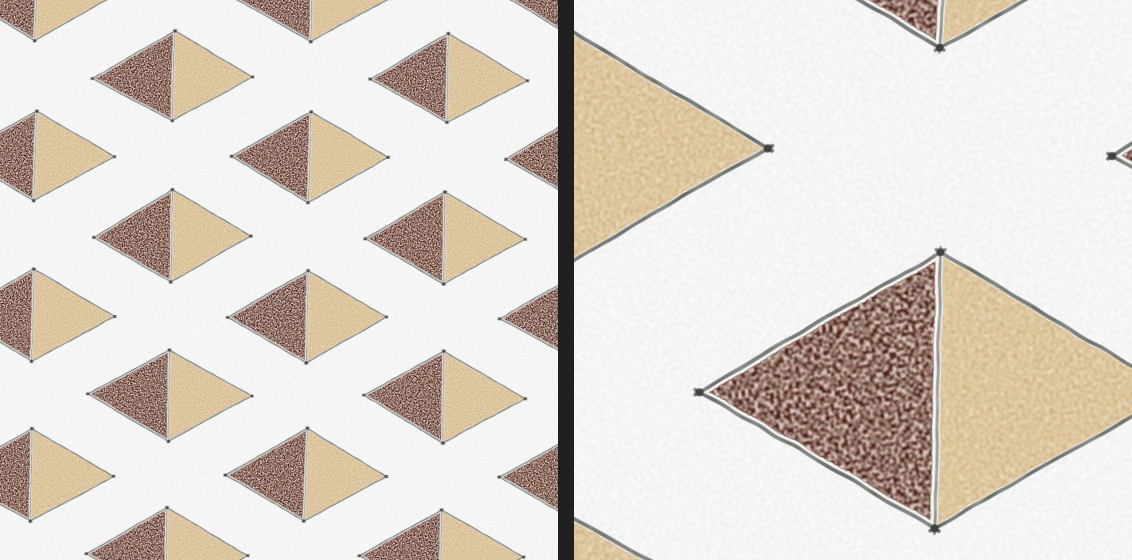
Left, the full canvas; right, a detail of the centre.
Reproduce this pattern procedurally as a Shadertoy shader.

```glsl
vec2 hash2(vec2 c) {
    vec3 a = fract(c.xyx * vec3(.1031, .1030, .0973));
    a += dot(a, a.yzx + 33.33);
    return fract((a.xx + a.yz) * a.zy);
}

float cornerSlope(vec2 cell, vec2 f, vec2 corner) {
    return dot(hash2(cell + corner) * 2. - 1., f - corner);
}

float gradientNoise(vec2 p) {
    vec2 cell = floor(p), f = p - cell;
    vec2 u = f * f * f * (f * (f * 6. - 15.) + 10.);
    return mix(mix(cornerSlope(cell, f, vec2(0, 0)), cornerSlope(cell, f, vec2(1, 0)), u.x),
               mix(cornerSlope(cell, f, vec2(0, 1)), cornerSlope(cell, f, vec2(1, 1)), u.x), u.y);
}

// Signed distance to a line, positive on its left
float leftOf(vec2 p, vec2 a, vec2 b) {
    vec2 d = normalize(b - a), r = p - a;
    return d.x * r.y - d.y * r.x;
}

// Depth inside a counterclockwise triangle
float triangleDepth(vec2 p, vec2 a, vec2 b, vec2 c) {
    return min(leftOf(p, a, b), min(leftOf(p, b, c), leftOf(p, c, a)));
}

// Distance to a pen stroke that slightly overshoots its ends
float strokeDistance(vec2 p, vec2 a, vec2 b) {
    vec2 d = b - a;
    return length(p - a - d * clamp(dot(p - a, d) / dot(d, d), -.018, 1.018));
}

vec2 cornerJitter(vec2 id, float corner) {
    return (hash2(id * 7. + corner * 3.7 + 90.) - .5) * vec2(.008, .006);
}

void mainImage(out vec4 fragColor, in vec2 fragCoord) {
    vec2 p = fragCoord / iResolution.y;
    float px = 1. / iResolution.y;

    // Fine speckle, with a separate shift in each channel
    vec2 g = mat2(.83, .56, -.56, .83) * p * 350. + 500.;
    float grain = gradientNoise(g);
    vec3 tint = vec3(gradientNoise(g + 71.3), gradientNoise(g + 163.7), gradientNoise(g + 257.1));

    vec3 paper = vec3(.962, .962, .96) + .035 * grain + .03 * tint;
    vec3 brown = mix(vec3(.32, .16, .12), vec3(.83, .75, .71), clamp(.5 + 1.3 * grain, 0., 1.)) + .07 * tint;
    vec3 tan_ = vec3(.867, .775, .62) + vec3(.09, .12, .17) * grain + .06 * tint;
    vec3 color = paper;

    // Hand wobble and the slight lean of the whole grid
    vec2 q = p - vec2(.552, .72);
    q += .002 * vec2(gradientNoise(p * 11. + 40.), gradientNoise(p * 11. + 80.));
    q += .0011 * vec2(gradientNoise(p * 55. + 20.), gradientNoise(p * 55. + 60.));
    q = vec2(q.x - .012 * q.y, q.y + .005 * q.x);
    float growth = 1. - .045 * q.y;

    // Two interleaved lattices of diamonds
    vec2 pitch = vec2(.4896, .2846);
    for (int i = 0; i < 2; i++) {
        vec2 s = q / pitch - .5 * float(i);
        vec2 id = round(s);
        vec2 d = (s - id) * pitch;
        id += 20. + 40. * float(i);

        vec2 left = vec2(-.1405, -.001) * growth + cornerJitter(id, 0.);
        vec2 bottom = vec2(-.001, -.0805) * growth + cornerJitter(id, 1.) * .6;
        vec2 right = vec2(.1415, -.001) * growth + cornerJitter(id, 2.);
        vec2 top = vec2(.001, .0805) * growth + cornerJitter(id, 3.) * .6;

        // Fills stop short of the outline
        float rough = .0012 * grain;
        float dark = triangleDepth(d, left, bottom, top) - .0027 + rough;
        float light = triangleDepth(d, bottom, right, top) - .0016 + rough;
        color = mix(color, brown, smoothstep(-px, px, dark));
        color = mix(color, tan_, smoothstep(-px, px, light));

        // Outline and divider
        float line = min(min(strokeDistance(d, left, bottom), strokeDistance(d, bottom, right)),
                         min(strokeDistance(d, right, top), strokeDistance(d, top, left)));
        float divider = strokeDistance(d, bottom, top);
        float pressure = .8 + .3 * gradientNoise(p * 90. + 30.) + .15 * grain;
        vec3 ink = vec3(.37, .38, .36) + .1 * grain;
        color = mix(color, ink, pressure * smoothstep(px, -px, line - .0011));
        color = mix(color, ink + .08, .85 * pressure * smoothstep(px, -px, divider - .0009));

        // Ink pooled at the corners
        float tip = min(min(length(d - left), length(d - right)),
                        min(length(d - top), length(d - bottom)));
        color = mix(color, vec3(.2, .2, .19), .8 * smoothstep(px, -px, tip - .0024));
    }
    fragColor = vec4(clamp(color, 0., 1.), 1.);
}
```
